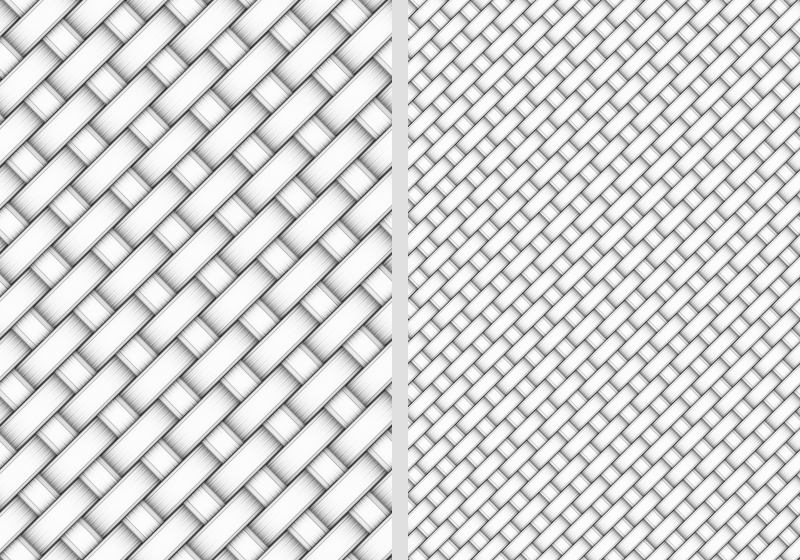
Left: one tile. Right: repeated 2 by 2.
Give the GLSL for this pattern, as a Shadertoy shader.

```glsl
const float BLOCK_HALF = 0.275;   // half width of a cross band, in band spacings
const vec2 PHASE = vec2(0.31, 0.38);

// Canvas position to weave axes; whole coefficients keep the tile seamless.
vec2 toWeave(vec2 uv) {
    return vec2(5.0 * uv.x + 7.0 * uv.y, 9.0 * uv.x - 13.0 * uv.y) - PHASE;
}

// Hash of a weave crossing, equal for crossings one canvas apart.
float wrappedHash(vec2 cell) {
    vec2 id = mod(vec2(13.0 * cell.x + 7.0 * cell.y, 9.0 * cell.x - 5.0 * cell.y) + 0.5, 128.0);
    return fract(sin(dot(floor(id), vec2(12.99, 78.23))) * 437.58);
}

// Fine fibres from layered sines.
float fibres(float across, float seed) {
    float phase = seed * 6.2832;
    return 0.25 * sin(across * 19.0 + phase)
         + 0.35 * sin(across * 33.0 + phase * 3.0)
         + 0.40 * sin(across * 43.0 + phase * 5.0);
}

// across: -1..1 over the width; tuck: 0 at the hidden end, 1 at the middle.
float bandShade(float across, float tuck, float rimStart, float contactDepth, float seed, float soft) {
    float side = abs(across);
    float grain = fibres(across, seed);

    // Streaked shadow where the band dips under its neighbour
    float depth = max(tuck, 0.0);
    float shadow = exp(-(7.2 + 2.0 * grain) * depth);
    float shade = 0.99 - 0.54 * shadow + 0.10 * grain * shadow - 0.02 * across * across;

    // Flat raised rim with a fine groove on its inner side
    float rim = smoothstep(rimStart - soft, rimStart + soft, side);
    float groove = 1.0 - smoothstep(0.0, 0.03 + soft, abs(side - rimStart));
    shade *= 1.0 - rim * (0.08 + 0.03 * sign(across)) - 0.20 * groove;

    // Narrow dark contact line along the outer edge
    float contact = smoothstep(0.89 - 0.5 * soft, 1.0, side);
    return shade * (1.0 - contactDepth * contact);
}

void mainImage(out vec4 fragColor, in vec2 fragCoord) {
    vec2 weave = toWeave(fragCoord / iResolution.xy);
    vec2 pixel = sqrt(dFdx(weave) * dFdx(weave) + dFdy(weave) * dFdy(weave));

    // Long strip row, and signed distance along it to the nearest cross block
    float row = floor(weave.y + 0.5);
    float offset = weave.y - row;
    float along = mod(weave.x - row + 1.0, 2.0) - 1.0;
    float blockColumn = floor(weave.x - along + 0.5);

    // Long strip passing over one cross band
    float stripColumn = blockColumn + (along < 0.0 ? -1.0 : 1.0);
    float stripSeed = wrappedHash(vec2(stripColumn, row));
    float stripTuck = (abs(along) - BLOCK_HALF) / (1.0 - BLOCK_HALF);
    float strip = bandShade(2.0 * offset, stripTuck, 0.76, 0.74, stripSeed, pixel.y);

    // Short block of the cross band passing over the strip
    float blockSeed = wrappedHash(vec2(blockColumn, row));
    float blockAcross = clamp(along / BLOCK_HALF, -1.0, 1.0);
    float blockTuck = 1.0 - 2.0 * abs(offset);
    float block = bandShade(blockAcross, blockTuck, 0.64, 0.38, blockSeed, 0.5 * pixel.x / BLOCK_HALF);

    float cover = 1.0 - smoothstep(-0.5, 0.5, (abs(along) - BLOCK_HALF) / pixel.x);
    float shade = mix(strip, block, cover);
    fragColor = vec4(vec3(clamp(shade, 0.0, 1.0)), 1.0);
}
```
